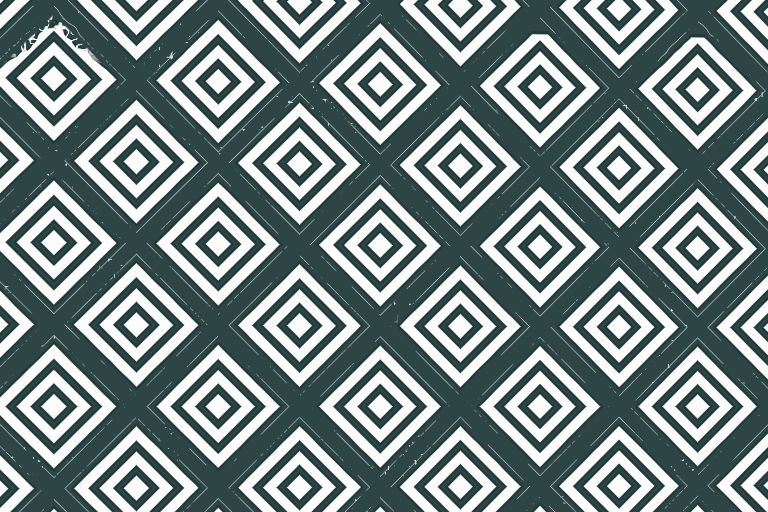
Reproduce this pattern procedurally as a WebGL 1 fragment shader.

```glsl
precision highp float;
// Concentric white diamonds on dark teal, each framed by a thin broken hairline, worn along the top.

uniform vec2 u_resolution;

float hash(vec2 p) {
  vec3 q = fract(vec3(p.xyx) * vec3(0.1031, 0.1030, 0.0973));
  q += dot(q, q.yzx + 33.33);
  return fract((q.x + q.y) * q.z);
}

float noise(vec2 p) {
  vec2 i = floor(p), f = fract(p);
  f = f * f * (3.0 - 2.0 * f);
  return mix(mix(hash(i), hash(i + vec2(1.0, 0.0)), f.x),
             mix(hash(i + vec2(0.0, 1.0)), hash(i + 1.0), f.x), f.y);
}

// Half-step grid; columns tighten and rows flatten slightly to the right.
vec2 gridCoords(vec2 p) {
  float x = p.x - 0.1053;
  return vec2(x * (6.186 + 0.141 * x), (p.y - 0.206) / (0.1601 - 0.0043 * x));
}

float band(float d, float inner, float outer) {
  return abs(d - 0.5 * (inner + outer)) - 0.5 * (outer - inner);
}

// Signed distance to the white core and its two white rings.
float whiteRings(float d, float outerRadius) {
  return min(d - 0.155, min(band(d, 0.285, 0.45), band(d, 0.585, outerRadius)));
}

void main() {
  vec2 p = gl_FragCoord.xy / u_resolution.y;
  float pixel = 8.8 / u_resolution.y;

  // Diagonal axes turn the staggered diamonds into a square lattice.
  vec2 g = gridCoords(p);
  vec2 diagonal = 0.5 * vec2(g.x + g.y, g.x - g.y);
  vec2 id = floor(diagonal + 0.5);
  vec2 cell = vec2(id.x + id.y, id.x - id.y);
  vec2 q = 2.0 * (diagonal - id);
  float d = max(abs(q.x), abs(q.y));
  float rise = 0.5 * (q.x - q.y);

  // Wear: clipped tips in the top row, ragged upper edges in its corners.
  float topRow = step(3.5, cell.y);
  float worn = topRow * step(3.5, abs(cell.x - 4.0)) * smoothstep(0.1, 0.4, rise);
  float ragged = worn * step(cell.x, 4.0);
  float outerRadius = 0.757 - worn * 0.03 * noise(p * 60.0) - ragged * 0.13 * noise(p * 75.0);
  outerRadius += 0.008 * (noise(p * 40.0) - 0.5);
  float clippedTip = rise - mix(2.0, mix(0.8, 0.66, smoothstep(3.0, 6.0, cell.x)), topRow);

  float dist = max(whiteRings(d, outerRadius), clippedTip);
  float white = 1.0 - smoothstep(-0.7 * pixel, 0.7 * pixel, dist);

  // Hairline frame, broken into dashes along each of its four sides.
  bool onFirstAxis = abs(q.x) > abs(q.y);
  float along = onFirstAxis ? q.y : q.x;
  float side = onFirstAxis ? sign(q.x) : 2.0 * sign(q.y);
  vec2 seed = vec2(cell.x * 17.0, side * 7.0 + cell.y * 29.0);
  float longDash = noise(vec2(along * 2.5, 0.0) + seed);
  float fineDash = noise(vec2(along * 26.0, 3.0) + seed);
  float dash = smoothstep(0.5, 0.65, longDash + 0.4 * fineDash) * (0.45 + 0.45 * longDash);
  float lineRadius = 0.868 + 0.05 * worn * (noise(p * 55.0) - 0.5);
  float hairline = clamp((0.005 + 0.5 * pixel - abs(d - lineRadius)) / pixel, 0.0, 1.0);
  white = max(white, hairline * dash);

  // Scribbled crust on the left corner and a few loose flecks beside the hairlines.
  float crust = 1.0 - smoothstep(0.05, 0.16, abs(noise(p * 110.0) - 0.5));
  crust *= ragged * smoothstep(0.6, 0.65, d) * (1.0 - smoothstep(0.76, 0.8, d));
  float fleck = smoothstep(0.86, 0.94, noise(p * 170.0)) * smoothstep(0.82, 0.85, d);
  fleck *= smoothstep(0.65, 0.8, noise(p * 9.0) + 0.12 * topRow) * (1.0 - smoothstep(0.9, 0.93, d));
  white = max(white, max(crust, 0.8 * fleck));

  // The teal deepens beside the white edges.
  vec3 teal = mix(vec3(0.13, 0.22, 0.22), vec3(0.18, 0.27, 0.27), smoothstep(0.025, 0.055, dist));
  gl_FragColor = vec4(mix(teal, vec3(0.99), white), 1.0);
}
```
